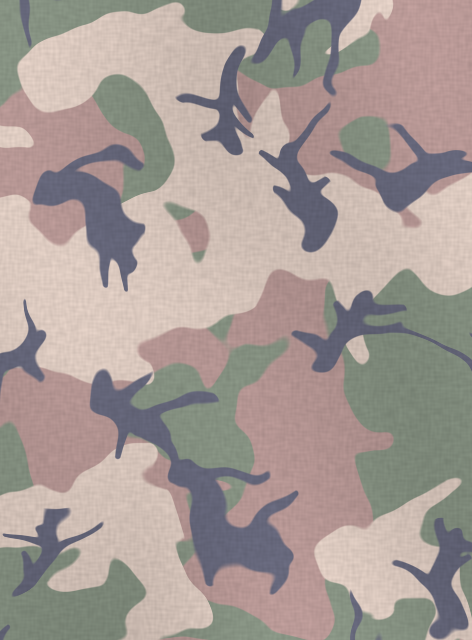
Reproduce this texture procedurally as a Shadertoy shader.

```glsl
// Faded woodland camouflage cloth: green ground, brown and sand patches, navy sprigs.

const vec3 GREEN = vec3(0.51, 0.555, 0.495);
const vec3 BROWN = vec3(0.69, 0.57, 0.56);
const vec3 SAND  = vec3(0.84, 0.77, 0.73);
const vec3 NAVY  = vec3(0.385, 0.39, 0.465);

const float EDGE = 0.002;        // softness of the printed edges
const float BEND_WARP = 0.10;    // slow meander of the shapes
const float WOBBLE_WARP = 0.022; // small ripple of the outlines
const float WEAVE = 0.055;       // strength of the threads
const float SHADE = 0.14;        // uneven light on the cloth
const int FINGERS = 4;

// One printed colour: scattered spines with tapered fingers.
struct Layer {
    vec2 cell;     // spacing of the shapes
    float size;    // half length of a spine
    float girth;   // thickness relative to size
    float lean;    // main direction
    float spread;  // range of directions
    float seed;
};

const Layer BROWN_LAYER = Layer(vec2(0.36, 0.50), 0.150, 0.50, -1.40, 0.8, 11.0);
const Layer SAND_LAYER  = Layer(vec2(0.42, 0.40), 0.124, 0.45, -0.90, 2.4, 37.0);
const Layer NAVY_LAYER  = Layer(vec2(0.27, 0.27), 0.069, 0.28, -0.60, 5.0, 73.0);

vec2 hash2(vec2 p) {
    vec3 q = fract(p.xyx * vec3(0.1031, 0.1030, 0.0973));
    q += dot(q, q.yzx + 33.33);
    return fract((q.xx + q.yz) * q.zy);
}

float cornerSlope(vec2 corner, vec2 offset) {
    float angle = 6.2832 * hash2(corner).x;
    return dot(vec2(cos(angle), sin(angle)), offset);
}

float gradientNoise(vec2 p) {
    vec2 i = floor(p), f = p - i;
    vec2 u = f * f * f * (f * (f * 6.0 - 15.0) + 10.0);
    vec2 e = vec2(1.0, 0.0);
    return mix(mix(cornerSlope(i, f), cornerSlope(i + e, f - e), u.x),
               mix(cornerSlope(i + e.yx, f - e.yx), cornerSlope(i + 1.0, f - 1.0), u.x), u.y);
}

vec2 noise2(vec2 p) {
    return vec2(gradientNoise(p), gradientNoise(p + vec2(41.7, 19.3)));
}

float smoothMin(float a, float b, float k) {
    float h = max(k - abs(a - b), 0.0) / k;
    return min(a, b) - 0.25 * k * h * h;
}

float taperedCapsule(vec2 p, vec2 a, vec2 b, float ra, float rb) {
    vec2 ab = b - a;
    float t = clamp(dot(p - a, ab) / dot(ab, ab), 0.0, 1.0);
    return length(p - a - ab * t) - mix(ra, rb, t);
}

// A bent spine with fingers on alternating sides, in units of its half length.
float sprig(vec2 q, float girth, float blend, vec2 id) {
    q.y += (hash2(id + 5.0).x - 0.5) * 0.8 * q.x * q.x;
    float d = taperedCapsule(q, vec2(-1.0, 0.0), vec2(1.0, 0.0), girth * 1.1, girth * 0.8);
    for (int k = 0; k < FINGERS; k++) {
        vec2 h = hash2(id + 7.3 * float(k + 2));
        float side = k % 2 == 0 ? 1.0 : -1.0;
        float angle = side * mix(0.5, 1.4, h.x);
        vec2 root = vec2((float(k) + 0.5 * h.y + 0.25) / float(FINGERS) * 2.0 - 1.0, 0.0);
        vec2 tip = root + mix(0.8, 1.4, h.y) * vec2(cos(angle), sin(angle));
        d = smoothMin(d, taperedCapsule(q, root, tip, girth * 0.75, girth * 0.3), blend);
    }
    return d;
}

// Distance to the nearest shape of a layer on a jittered, staggered grid.
float layerDistance(vec2 p, Layer L) {
    p += BEND_WARP * noise2(p * 5.0 + L.seed) + WOBBLE_WARP * noise2(p * 17.0 + L.seed);
    float d = 1.0, blend = 0.7 * L.girth;
    for (int j = -1; j <= 1; j++) {
        float row = floor(p.y / L.cell.y) + float(j);
        float shift = 0.5 * mod(row, 2.0);
        for (int i = -1; i <= 1; i++) {
            float column = floor(p.x / L.cell.x - shift) + float(i);
            vec2 id = vec2(column, row) + L.seed;
            vec2 h = hash2(id);
            vec2 centre = (vec2(column + shift, row) + 0.5 + 0.5 * (h - 0.5)) * L.cell;
            vec2 traits = hash2(id + 3.7);
            float angle = L.lean + L.spread * (traits.x - 0.5);
            float size = L.size * mix(0.8, 1.2, traits.y);
            vec2 axis = vec2(cos(angle), sin(angle));
            vec2 q = p - centre;
            q = vec2(dot(q, axis), dot(q, vec2(-axis.y, axis.x))) / size;
            d = smoothMin(d, sprig(q, L.girth, blend, id) * size, blend * size);
        }
    }
    return d;
}

vec3 printLayer(vec3 cloth, vec3 ink, vec2 p, Layer L) {
    float soft = max(EDGE, 0.75 / iResolution.y);
    return mix(ink, cloth, smoothstep(-soft, soft, layerDistance(p, L)));
}

void mainImage(out vec4 fragColor, in vec2 fragCoord) {
    vec2 p = fragCoord / iResolution.y;

    // Inks, from the ground up
    vec3 color = printLayer(GREEN, BROWN, p, BROWN_LAYER);
    color = printLayer(color, SAND, p, SAND_LAYER);
    color = printLayer(color, NAVY, p, NAVY_LAYER);

    // Crossed threads and gentle uneven light
    float weave = gradientNoise(p * vec2(55.0, 220.0)) + gradientNoise(p * vec2(220.0, 55.0) + 9.0);
    float light = gradientNoise(p * vec2(3.0, 1.6) + 2.5);
    color *= 1.0 + WEAVE * weave + SHADE * light;

    fragColor = vec4(color, 1.0);
}
```
